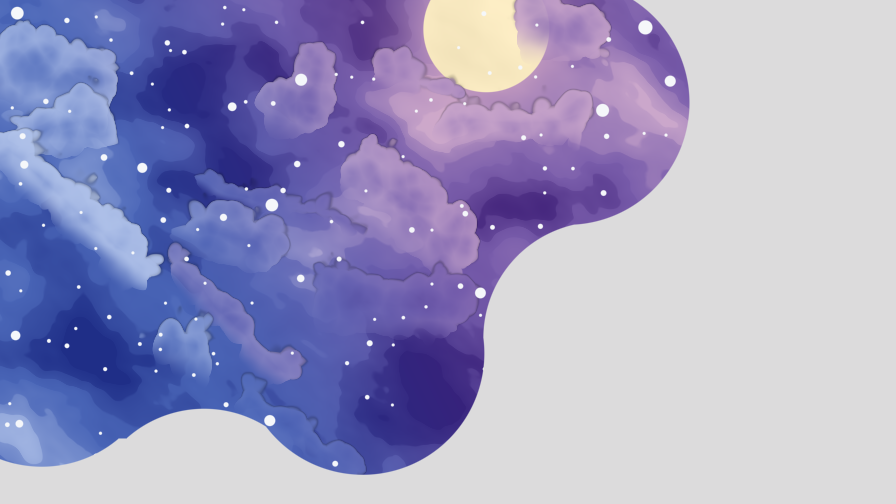
Give the GLSL for this background, as a WebGL 1 fragment shader.

```glsl
precision highp float;
// A painted night sky of violet and blue clouds, a moon and stars, inside a
// wavy blob on plain grey. The blob is built from tangent circles; the clouds
// are capsules with edges scalloped by cellular noise over a warped tone field.
uniform vec2 u_resolution;

const vec3 PAPER = vec3(0.862, 0.860, 0.862);
const vec3 MOON = vec3(0.99, 0.93, 0.77);
const vec3 STAR = vec3(0.96, 0.97, 0.98);

vec2 hash2(vec2 c) {
  vec3 h = fract(c.xyx * vec3(0.1031, 0.1030, 0.0973));
  h += dot(h, h.yzx + 33.33);
  return fract((h.xx + h.yz) * h.zy);
}

float valueNoise(vec2 p) {
  vec2 i = floor(p), f = fract(p);
  f = f * f * (3.0 - 2.0 * f);
  float low = mix(hash2(i).x, hash2(i + vec2(1.0, 0.0)).x, f.x);
  float high = mix(hash2(i + vec2(0.0, 1.0)).x, hash2(i + 1.0).x, f.x);
  return mix(low, high, f.y);
}

float fbm(vec2 p) {
  float sum = 0.0, gain = 0.5;
  for (int i = 0; i < 4; i++) {
    sum += gain * valueNoise(p);
    p = mat2(1.6, 1.2, -1.2, 1.6) * p + 3.7;
    gain *= 0.5;
  }
  return sum;
}

// Distance to the nearest scattered point, giving round puffs
float cellular(vec2 p) {
  vec2 i = floor(p);
  float best = 2.0;
  for (int y = -1; y <= 1; y++)
    for (int x = -1; x <= 1; x++) {
      vec2 c = i + vec2(float(x), float(y));
      best = min(best, length(c + hash2(c) - p));
    }
  return best;
}

float circle(vec2 p, vec2 center, float r) { return length(p - center) - r; }

vec2 fromSegment(vec2 p, vec2 a, vec2 b) {
  vec2 ab = b - a;
  return p - a - ab * clamp(dot(p - a, ab) / dot(ab, ab), 0.0, 1.0);
}

// Soft streak of tone along a segment
float streak(vec2 p, vec2 a, vec2 b, float width) {
  vec2 v = fromSegment(p, a, b) / width;
  return exp(-dot(v, v));
}

// Wavy frame: three lobes, two notches and a core joining them
float blob(vec2 p) {
  float lobes = min(circle(p, vec2(1.126, 0.796), 0.242),
                min(circle(p, vec2(0.720, 0.299), 0.241), circle(p, vec2(0.083, 0.310), 0.236)));
  float notches = min(circle(p, vec2(1.190, 0.329), 0.231), circle(p, vec2(0.405, -0.042), 0.231));
  float core = min(max(p.x - 1.169, 0.306 - p.y), max(p.x - 0.720, 0.130 - p.y));
  return min(lobes, max(core, -notches));
}

// Dark to light ramp, blue on the left and violet on the right
vec3 paint(float tone, float violet) {
  vec3 dark = mix(vec3(0.12, 0.18, 0.53), vec3(0.24, 0.12, 0.47), violet);
  vec3 middle = mix(vec3(0.29, 0.40, 0.72), vec3(0.47, 0.36, 0.67), violet);
  vec3 light = mix(vec3(0.70, 0.77, 0.92), vec3(0.80, 0.66, 0.80), violet);
  return mix(mix(dark, middle, smoothstep(0.0, 0.5, tone)), light, smoothstep(0.45, 1.0, tone));
}

// Cloud with a crisp, lit upper rim that dissolves on its lower side
vec3 cloud(vec3 under, vec2 p, vec2 a, vec2 b, float r, float tone, float violet, float puff, float aa) {
  vec2 v = fromSegment(p, a, b);
  float d = length(v) - r + puff;
  float side = dot(v, vec2(0.45, 0.89)) / r;
  float alpha = smoothstep(aa, -aa, d) * smoothstep(-1.3, -0.1, side);
  float shade = tone - 0.18 * smoothstep(0.0, 0.09, -d) + 1.2 * puff;
  float outline = exp(-d * d / 0.000012) * smoothstep(-0.6, 0.3, side);
  return mix(under, paint(shade, violet), alpha * 0.92) * (1.0 - 0.18 * outline);
}

// One star per grid cell, mostly small
float stars(vec2 p, float density, float keep, float largest, float aa) {
  vec2 cell = floor(p * density);
  vec2 h = hash2(cell + 41.0);
  vec2 center = (cell + 0.2 + 0.6 * hash2(cell + 7.0)) / density;
  float r = mix(0.003, largest, h.y * h.y * h.y);
  return step(h.x, keep) * smoothstep(aa, -aa, circle(p, center, r));
}

float baseTone(vec2 p, float flow) {
  float t = 0.43 + 1.0 * (flow - 0.47);
  t -= 0.28 * streak(p, vec2(0.28, 0.77), vec2(0.46, 0.88), 0.10);
  t -= 0.34 * streak(p, vec2(0.35, 0.63), vec2(0.47, 0.65), 0.07);
  t -= 0.35 * streak(p, vec2(0.62, 0.95), vec2(0.72, 0.90), 0.09);
  t -= 0.30 * streak(p, vec2(0.05, 0.54), vec2(0.16, 0.38), 0.10);
  t -= 0.34 * streak(p, vec2(0.18, 0.30), vec2(0.35, 0.20), 0.10);
  t -= 0.40 * streak(p, vec2(0.97, 0.55), vec2(1.20, 0.62), 0.08);
  t -= 0.38 * streak(p, vec2(0.70, 0.20), vec2(0.90, 0.25), 0.13);
  t += 0.25 * streak(p, vec2(0.78, 0.57), vec2(0.95, 0.48), 0.10);
  t += 0.24 * streak(p, vec2(0.90, 0.76), vec2(1.32, 0.80), 0.11);
  return t + 0.15 * streak(p, vec2(0.0, 0.10), vec2(0.08, 0.08), 0.10);
}

vec3 sky(vec2 p, float aa) {
  vec2 q = p + 0.06 * (vec2(fbm(p * 6.0), fbm(p * 6.0 + 19.0)) - 0.47);
  float puff = 0.05 * (cellular(q * 13.0) - 0.45) + 0.022 * (cellular(q * 30.0) - 0.45);
  float flow = fbm(mat2(0.8, 0.6, -0.6, 0.8) * q * vec2(5.0, 8.0));
  float v = smoothstep(0.25, 1.0, p.x + 0.5 * (p.y - 0.5));

  // Stepped washes give the ground its layered brushwork
  float level = baseTone(q, flow) * 7.0 - 6.0 * puff;
  float tone = (floor(level) + smoothstep(0.0, 0.12, fract(level)) * 0.6 + 0.4 * fract(level)) / 7.0;
  vec3 col = paint(tone, v);

  // Moon and its halo
  float moon = circle(p, vec2(0.965, 0.942), 0.125);
  col = mix(col, vec3(0.87, 0.68, 0.76), 0.5 * exp(-max(moon, 0.0) * 13.0));
  col = mix(col, MOON - 0.12 * (flow - 0.4), smoothstep(aa, -aa, moon));

  // Cloud banks, back to front
  col = cloud(col, q, vec2(0.58, 0.79), vec2(0.63, 0.84), 0.065, 0.76, v, puff, aa);
  col = cloud(col, q, vec2(0.43, 0.63), vec2(0.68, 0.55), 0.022, 0.58, v, puff, aa);
  col = cloud(col, q, vec2(0.74, 0.64), vec2(0.88, 0.52), 0.065, 0.82, v, puff, aa);
  col = cloud(col, q, vec2(0.42, 0.54), vec2(0.50, 0.52), 0.060, 0.70, v, puff, aa);
  col = cloud(col, q, vec2(0.68, 0.40), vec2(0.88, 0.40), 0.065, 0.58, v, puff, aa);
  col = cloud(col, q, vec2(0.36, 0.46), vec2(0.56, 0.26), 0.030, 0.68, v + 0.35, puff, aa);
  col = cloud(col, q, vec2(0.34, 0.33), vec2(0.39, 0.31), 0.048, 0.74, v, puff, aa);
  col = cloud(col, q, vec2(0.50, 0.21), vec2(0.66, 0.08), 0.030, 0.56, v, puff, aa);
  col = cloud(col, q, vec2(0.02, 0.87), vec2(0.16, 0.82), 0.085, 0.84, v, puff, aa);
  col = cloud(col, q, vec2(0.08, 0.73), vec2(0.18, 0.75), 0.060, 0.86, v, puff, aa);
  col = cloud(col, q, vec2(0.02, 0.69), vec2(0.29, 0.46), 0.048, 0.98, v, puff, aa);
  col = cloud(col, q, vec2(0.90, 0.75), vec2(1.14, 0.76), 0.042, 0.90, v, puff, aa);
  col = cloud(col, q, vec2(0.78, 0.86), vec2(0.87, 0.82), 0.030, 0.80, v, puff, aa);
  col = cloud(col, q, vec2(1.07, 0.95), vec2(1.14, 0.93), 0.070, 0.88, v, puff, aa);

  float dots = max(stars(p, 8.0, 0.6, 0.015, aa), stars(p, 17.0, 0.28, 0.006, aa));
  return mix(col, STAR, dots);
}

void main() {
  vec2 p = gl_FragCoord.xy / u_resolution.y;
  float aa = 0.8 / u_resolution.y;
  gl_FragColor = vec4(mix(PAPER, sky(p, aa), smoothstep(aa, -aa, blob(p))), 1.0);
}
```
